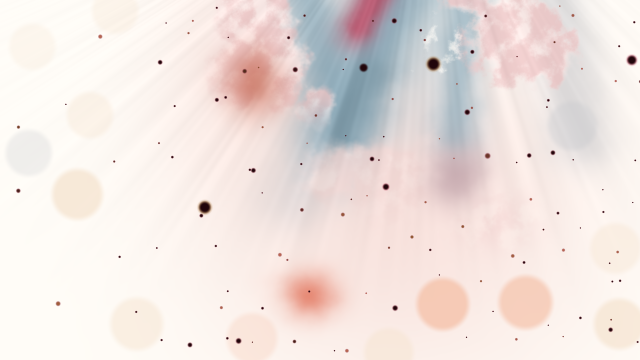
Give the GLSL for this background, as a WebGL 2 fragment shader.

```glsl
#version 300 es
// Pastel sky of pink clouds and slanted blue light, with soft bokeh discs and dark specks.
precision highp float;
uniform vec2 u_resolution;
out vec4 outColor;

const vec3 CREAM = vec3(1.0, 0.99, 0.97);
const vec3 BLUSH = vec3(0.97, 0.88, 0.86);
const vec3 ROSE = vec3(0.93, 0.78, 0.78);
const vec3 SKY = vec3(0.55, 0.67, 0.73);
const vec3 MIST = vec3(0.76, 0.77, 0.79);
const vec3 CRIMSON = vec3(0.74, 0.30, 0.40);
const vec3 CORAL = vec3(0.89, 0.48, 0.39);
const vec3 PEACH = vec3(0.96, 0.77, 0.68);
const vec3 SAND = vec3(0.96, 0.89, 0.81);
const vec3 MAUVE = vec3(0.74, 0.62, 0.65);
const vec3 INK = vec3(0.13, 0.02, 0.04);
const vec3 GOLD = vec3(0.62, 0.40, 0.16);

vec3 hash3(vec2 p) {
  vec3 q = fract(p.xyx * vec3(0.1031, 0.1030, 0.0973));
  q += dot(q, q.yxz + 33.33);
  return fract((q.xxy + q.yzz) * q.zyx);
}

float noise(vec2 p) {
  vec2 i = floor(p), f = fract(p);
  f = f * f * (3.0 - 2.0 * f);
  float low = mix(hash3(i).x, hash3(i + vec2(1, 0)).x, f.x);
  float high = mix(hash3(i + vec2(0, 1)).x, hash3(i + vec2(1, 1)).x, f.x);
  return mix(low, high, f.y);
}

float fbm(vec2 p) {
  float sum = 0.0, amp = 0.5;
  for (int i = 0; i < 5; i++) {
    sum += amp * noise(p);
    p = mat2(1.6, 1.2, -1.2, 1.6) * p + 7.3;
    amp *= 0.5;
  }
  return sum;
}

// Soft elliptical glow.
float glow(vec2 p, vec2 c, vec2 r) {
  vec2 d = (p - c) / r;
  return exp(-dot(d, d));
}

// Soft band along the segment a-b.
float streak(vec2 p, vec2 a, vec2 b, float w) {
  vec2 pa = p - a, ba = b - a;
  float d = length(pa - ba * clamp(dot(pa, ba) / dot(ba, ba), 0.0, 1.0)) / w;
  return exp(-d * d);
}

float circle(vec2 p, vec2 c, float r) { return length(p - c) - r; }

// Coverage of a billowing cloud from its distance field.
float billow(float d, float n, float soft) {
  return smoothstep(soft, -soft, d + (n - 0.48) * 0.16);
}

vec3 bokeh(vec3 col, vec2 p, vec2 c, float r, vec3 tint, float a) {
  float d = length(p - c);
  return mix(col, tint, a * smoothstep(r * 1.12, r * 0.82, d));
}

vec3 speck(vec3 col, vec2 p, vec2 c, float r, vec3 core, vec3 rim) {
  float d = length(p - c), px = 0.6 / u_resolution.y;
  col = mix(col, rim, 0.75 * smoothstep(r * 1.25 + px, r * 0.7 - px, d));
  return mix(col, core, smoothstep(r + px, r * 0.6 - px, d));
}

// One jittered speck per occupied grid cell.
vec3 scatter(vec3 col, vec2 p, float cell, float chance, float size, float seed) {
  vec2 id = floor(p / cell);
  vec3 a = hash3(id + seed), b = hash3(id + seed + 51.7);
  float density = chance * mix(0.3, 1.0, smoothstep(0.15, 0.6, p.x));
  vec3 tone = mix(INK, mix(CORAL, GOLD, b.y) * 0.85, smoothstep(0.45, 0.95, b.z));
  float r = size * mix(0.35, 1.0, b.x * b.x);
  return a.z < density ? speck(col, p, (id + 0.15 + 0.7 * a.xy) * cell, r, tone, CRIMSON * 0.8) : col;
}

void main() {
  vec2 p = gl_FragCoord.xy / u_resolution.y;
  p.x += 0.5 * (16.0 / 9.0 - u_resolution.x / u_resolution.y);
  float n = fbm(p * 9.0), fine = fbm(p * 22.0 + 4.0);
  vec2 q = p + 0.05 * (vec2(n, fbm(p * 7.0 + 19.0)) - 0.48);

  // Cream ground with a broad blush
  vec3 col = mix(CREAM, BLUSH, 0.95 * glow(q, vec2(1.12, 0.42), vec2(0.52, 0.5)));
  col = mix(col, BLUSH, 0.6 * glow(q, vec2(0.68, 0.8), vec2(0.24, 0.4)));

  // Blue sky bands and crimson glow
  col = mix(col, MIST, 0.5 * streak(q, vec2(1.53, 1.05), vec2(1.61, 0.62), 0.09));
  col = mix(col, MIST, 0.35 * streak(q, vec2(0.93, 0.6), vec2(0.8, 0.45), 0.09));
  col = mix(col, SKY, 0.8 * streak(q, vec2(0.84, 1.05), vec2(0.94, 0.72), 0.09));
  col = mix(col, SKY, 0.72 * streak(q, vec2(1.3, 1.05), vec2(1.26, 0.64), 0.075));
  col = mix(col, SKY, 0.95 * streak(q, vec2(1.12, 1.05), vec2(0.95, 0.62), 0.12));
  col = mix(col, SKY * 0.86, 0.55 * streak(q, vec2(1.04, 0.8), vec2(0.95, 0.63), 0.05));
  col = mix(col, CRIMSON, 0.85 * streak(q, vec2(1.05, 1.02), vec2(0.99, 0.92), 0.05));

  // Clouds: left bank, right bank, small wisp, lower bank
  float left = min(circle(p, vec2(0.72, 0.83), 0.15), circle(p, vec2(0.68, 0.98), 0.1));
  left = min(left, circle(p, vec2(0.88, 0.71), 0.05));
  float right = min(circle(p, vec2(1.42, 0.91), 0.12), circle(p, vec2(1.31, 1.02), 0.07));
  right = min(right, circle(p, vec2(1.52, 0.85), 0.08));
  float low = min(circle(p, vec2(0.93, 0.5), 0.08), circle(p, vec2(1.09, 0.47), 0.14));
  vec3 puff = mix(ROSE, vec3(0.99, 0.92, 0.91), smoothstep(0.3, 0.65, fine));
  float fade = smoothstep(0.5, 0.68, p.x) * smoothstep(0.6, 0.76, p.y);
  col = mix(col, puff, 0.85 * fade * billow(left, n, 0.015));
  col = mix(col, puff, 0.85 * billow(right, fine, 0.03));
  col = mix(col, CREAM, 0.75 * billow(circle(p, vec2(1.21, 0.89), 0.035), fine * 1.5 - 0.2, 0.025));
  col = mix(col, mix(BLUSH, puff, 0.3), 0.8 * smoothstep(0.3, 0.5, p.y) * billow(low, n, 0.04));
  col = mix(col, ROSE, 0.4 * glow(q, vec2(1.38, 0.38), vec2(0.1, 0.08)) * smoothstep(0.3, 0.6, fine));

  // Slanted rays fanning down from above
  float slope = (p.x - 1.2) / (1.45 - p.y);
  float rays = noise(vec2(slope * 22.0, 2.0)) + 0.5 * noise(vec2(slope * 60.0, 8.0)) - 0.75;
  col += rays * 0.07 * smoothstep(0.0, 0.6, p.y) * glow(p, vec2(1.0, 0.7), vec2(0.65, 0.7));

  // Bokeh discs
  col = bokeh(col, p, vec2(0.08, 0.575), 0.066, MIST, 0.25);
  col = bokeh(col, p, vec2(0.215, 0.46), 0.072, SAND, 0.75);
  col = bokeh(col, p, vec2(0.25, 0.68), 0.066, SAND, 0.35);
  col = bokeh(col, p, vec2(0.09, 0.87), 0.066, SAND, 0.25);
  col = bokeh(col, p, vec2(0.32, 0.97), 0.066, SAND, 0.3);
  col = bokeh(col, p, vec2(0.38, 0.1), 0.075, SAND, 0.5);
  col = bokeh(col, p, vec2(0.7, 0.06), 0.072, PEACH, 0.3);
  col = bokeh(col, p, vec2(1.08, 0.02), 0.07, SAND, 0.5);
  col = bokeh(col, p, vec2(1.23, 0.155), 0.074, PEACH, 0.85);
  col = bokeh(col, p, vec2(1.46, 0.16), 0.076, PEACH, 0.75);
  col = bokeh(col, p, vec2(1.72, 0.1), 0.072, SAND, 0.7);
  col = bokeh(col, p, vec2(1.71, 0.31), 0.072, SAND, 0.4);
  col = bokeh(col, p, vec2(1.59, 0.65), 0.07, MIST, 0.3);
  col = mix(col, MAUVE, 0.75 * glow(q, vec2(1.27, 0.52), vec2(0.075, 0.085)));
  col = mix(col, CORAL * 0.87, 0.75 * glow(q, vec2(0.706, 0.78), vec2(0.08, 0.085)));
  col = mix(col, CORAL, 0.85 * glow(q, vec2(0.855, 0.185), vec2(0.075, 0.06)));

  // Scattered specks, then the largest ones
  col = scatter(col, p, 0.125, 0.55, 0.0075, 3.0);
  col = scatter(col, p, 0.083, 0.35, 0.004, 17.0);
  col = speck(col, p, vec2(1.204, 0.822), 0.019, INK, GOLD);
  col = speck(col, p, vec2(0.569, 0.424), 0.018, INK, GOLD);
  col = speck(col, p, vec2(1.755, 0.833), 0.014, INK, CRIMSON);
  col = speck(col, p, vec2(1.01, 0.812), 0.011, INK, INK);
  col = speck(col, p, vec2(1.072, 0.481), 0.009, INK, CRIMSON);
  outColor = vec4(clamp(col, 0.0, 1.0), 1.0);
}
```
